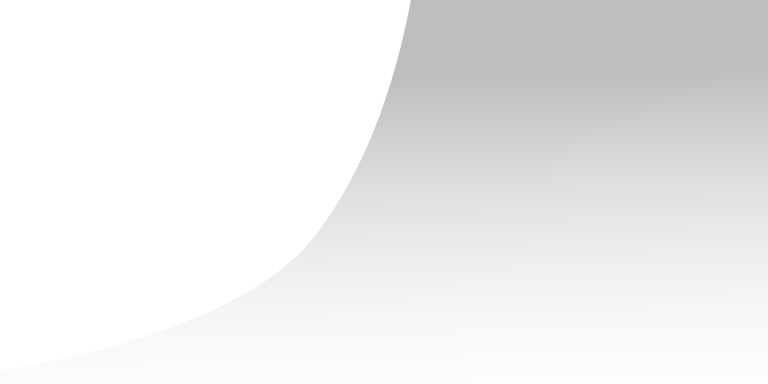
Give the GLSL for this background, as a Shadertoy shader.

```glsl
// A white sweeping curve over a soft grey vertical gradient.

// Curve points, in units of canvas height, origin at the lower left
const vec2 CURVE_TOP    = vec2(1.070, 1.000);
const vec2 UPPER_HANDLE = vec2(1.000, 0.628);
const vec2 CURVE_BEND   = vec2(0.828, 0.396);
const vec2 LOWER_HANDLE = vec2(0.643, 0.146);
const vec2 CURVE_END    = vec2(0.000, 0.034);

// Gradient stops, from top to bottom
const int STOPS = 5;
const float STOP_HEIGHT[STOPS] = float[](0.81, 0.52, 0.33, 0.17, 0.0);
const vec3 STOP_COLOR[STOPS] = vec3[](
    vec3(0.745), vec3(0.869, 0.875, 0.872), vec3(0.930, 0.932, 0.931),
    vec3(0.970), vec3(0.993));
const float GRADIENT_TILT = 0.025;
const float TILT_CENTER = 1.5;

const vec3 WHITE = vec3(1.0);

// Signed distance (approximate) to the right of a quadratic Bezier
// whose height changes steadily from a to c
float bezierSide(vec2 p, vec2 a, vec2 handle, vec2 c) {
    vec2 linear = handle - a;
    vec2 square = a - 2.0 * handle + c;
    float rise = p.y - a.y;
    float root = sqrt(max(linear.y * linear.y + square.y * rise, 1e-5));
    float t = rise / (linear.y - root);
    vec2 onCurve = a + t * (2.0 * linear + t * square);
    vec2 tangent = normalize(linear + t * square);
    return (p.x - onCurve.x) * abs(tangent.y);
}

float sweepSide(vec2 p) {
    return p.y > CURVE_BEND.y
        ? bezierSide(p, CURVE_TOP, UPPER_HANDLE, CURVE_BEND)
        : bezierSide(p, CURVE_BEND, LOWER_HANDLE, CURVE_END);
}

vec3 greyGradient(vec2 p) {
    float height = p.y - GRADIENT_TILT * (p.x - TILT_CENTER);
    vec3 color = STOP_COLOR[0];
    for (int i = 1; i < STOPS; i++) {
        float span = STOP_HEIGHT[i - 1] - STOP_HEIGHT[i];
        float blend = clamp((STOP_HEIGHT[i - 1] - height) / span, 0.0, 1.0);
        color = mix(color, STOP_COLOR[i], blend);
    }
    return color;
}

void mainImage(out vec4 fragColor, in vec2 fragCoord) {
    vec2 p = fragCoord / iResolution.y;
    p.x *= 2.0 * iResolution.y / iResolution.x;

    // Blend across one pixel at the edge
    float pixel = 1.0 / iResolution.y;
    float greyCover = clamp(sweepSide(p) / pixel + 0.5, 0.0, 1.0);

    fragColor = vec4(mix(WHITE, greyGradient(p), greyCover), 1.0);
}
```
